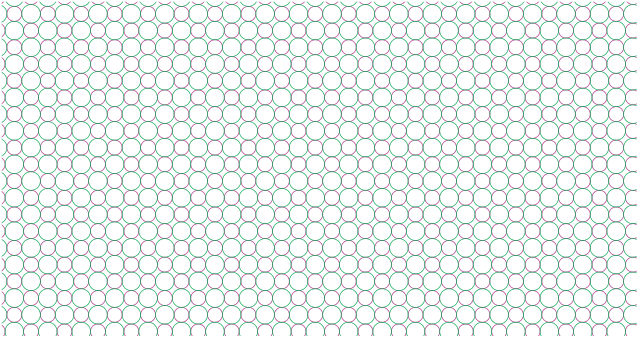
Write a Shadertoy shader that draws this pattern.

```glsl
// Checkerboard of touching outlined circles, large green and small magenta, on white.

const vec3 PAPER = vec3(1.0);
const vec3 GREEN = vec3(0.0, 0.63, 0.29);
const vec3 MAGENTA = vec3(0.66, 0.17, 0.52);

// Lengths are in canvas heights
const float PITCH = 0.04917;
const float LINE_WIDTH = 0.0019;
const vec2 FIRST_CENTRE = vec2(0.0422, 0.9593);
const vec2 MARGIN_LOW = vec2(0.0049, 0.0118);
const vec2 MARGIN_HIGH = vec2(0.0098, 0.0049);

// Radii in grid cells; they sum to one so that neighbours touch
const float SMALL_RADIUS = 0.446;
const float LARGE_RADIUS = 1.0 - SMALL_RADIUS;

// Signed distance to circles on every cell of even parity
float checkerCircles(vec2 cell, float radius) {
    vec2 evenRows = mod(cell + 1.0, 2.0) - 1.0;
    vec2 oddRows = mod(cell, 2.0) - 1.0;
    return min(length(evenRows), length(oddRows)) - radius;
}

// Share of a pixel covered by a line, also when thinner than the pixel
float lineCoverage(float dist, float width, float pixel) {
    float upper = min(dist + 0.5 * pixel, 0.5 * width);
    float lower = max(dist - 0.5 * pixel, -0.5 * width);
    return clamp((upper - lower) / pixel, 0.0, 1.0);
}

// Smooth-edged rectangle mask
float boxMask(vec2 p, vec2 low, vec2 high, float pixel) {
    vec2 inside = min(p - low, high - p);
    return clamp(0.5 + min(inside.x, inside.y) / pixel, 0.0, 1.0);
}

void mainImage(out vec4 fragColor, in vec2 fragCoord) {
    float pixel = 1.0 / iResolution.y;
    vec2 p = fragCoord * pixel;
    vec2 canvas = iResolution.xy * pixel;
    vec2 cell = (p - FIRST_CENTRE) / PITCH;

    // The two colours sit on opposite parities of the grid
    float smallDist = checkerCircles(cell, SMALL_RADIUS) * PITCH;
    float largeDist = checkerCircles(cell + vec2(1.0, 0.0), LARGE_RADIUS) * PITCH;

    // Crop the pattern to its white border
    float crop = boxMask(p, MARGIN_LOW, canvas - MARGIN_HIGH, pixel);

    vec3 color = PAPER;
    color = mix(color, MAGENTA, crop * lineCoverage(smallDist, LINE_WIDTH, pixel));
    color = mix(color, GREEN, crop * lineCoverage(largeDist, LINE_WIDTH, pixel));
    fragColor = vec4(color, 1.0);
}
```
